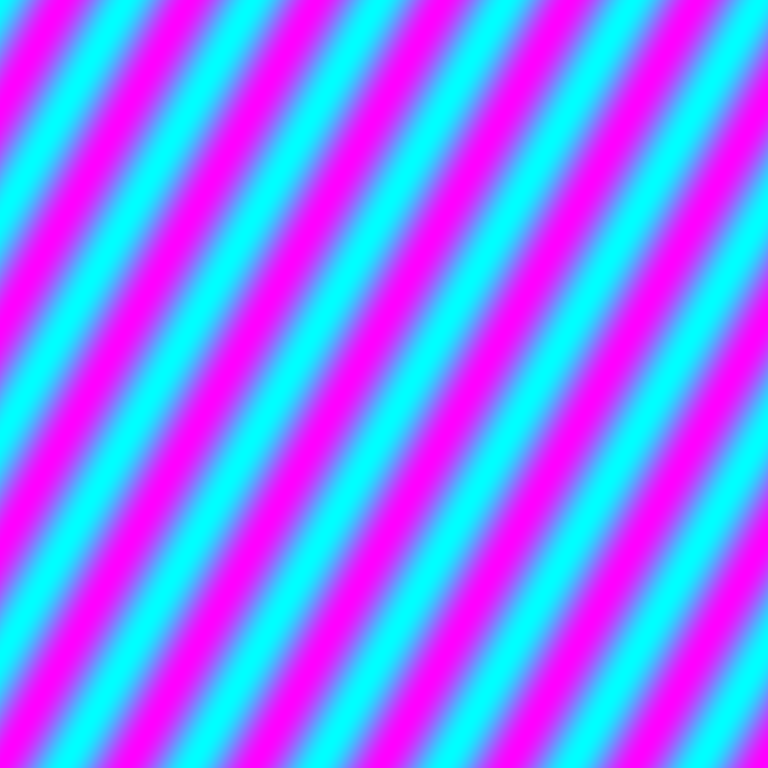
Write a Shadertoy shader that draws this pattern.

```glsl
// Soft diagonal stripes blending between magenta and cyan along a sine wave.
#define STRIPE_COUNT 7.0
#define TILT_DEGREES 30.0
#define PHASE 0.0
#define MAGENTA vec3(1.0, 0.0, 1.0)
#define CYAN vec3(0.0, 1.0, 1.0)

const float TAU = 6.2831853;

// Smooth wave: 1 on a magenta crest, 0 on a cyan crest
float stripeWave(vec2 uv) {
    float tilt = radians(TILT_DEGREES);
    vec2 across = vec2(cos(tilt), -sin(tilt));
    return 0.5 + 0.5 * cos(TAU * (STRIPE_COUNT * dot(uv, across) + PHASE));
}

void mainImage(out vec4 fragColor, in vec2 fragCoord) {
    vec2 uv = fragCoord / iResolution.y;
    fragColor = vec4(mix(CYAN, MAGENTA, stripeWave(uv)), 1.0);
}
```
